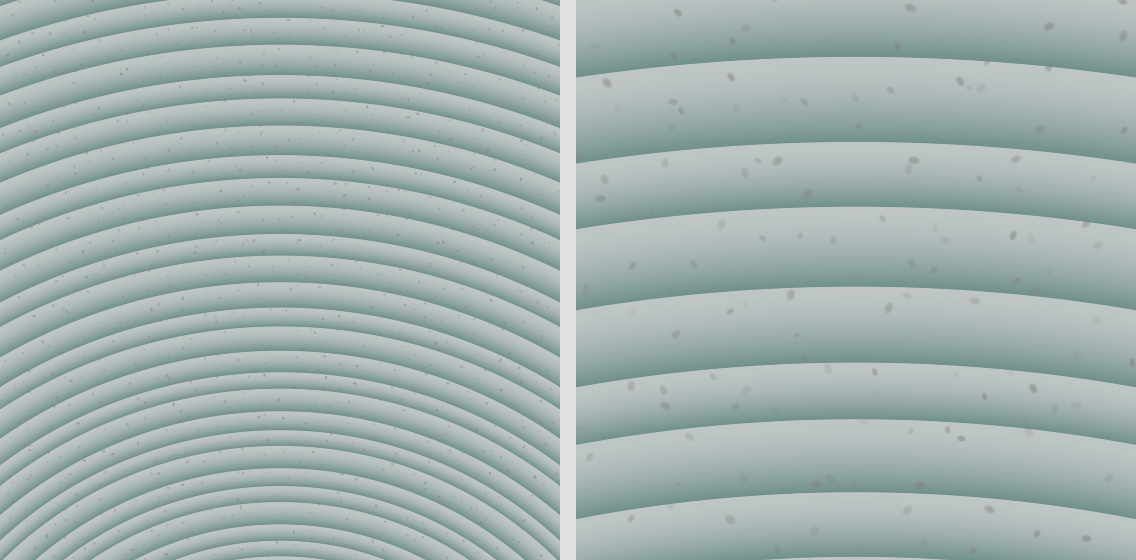
Left: the whole. Right: its middle third, enlarged.
Give the GLSL for this pattern, as a WebGL 1 fragment shader.

```glsl
precision highp float;

// Overlapping concentric bands arching up from a centre below the canvas.
// Each band is painted over the larger one, fading from pale grey at its
// crest to teal shadow at its foot; faint tilted specks are strewn on top.

uniform vec2 u_resolution;

float hash(vec2 p) {
    return fract(sin(dot(p, vec2(127.1, 311.7))) * 43758.5453);
}

// Outer radius of a band: spacing tightens inward, with an uneven rhythm.
float bandRadius(float i) {
    float steady = 1.4674 - 0.05143 * i + 0.000474 * i * i;
    return steady + 0.0052 * cos(0.42 * (i - 4.0)) - 0.0039 * cos(2.167 * (i - 2.0));
}

// Depth runs from 0 at the crest to 1 at the foot.
vec3 bandShade(float depth) {
    return vec3(0.75, 0.775, 0.775) - vec3(0.31, 0.21, 0.23) * pow(clamp(depth, 0.0, 1.0), 1.7);
}

// One randomly tilted oval speck of random strength per grid cell.
float specks(vec2 p, float seed) {
    vec2 cell = floor(p);
    vec2 key = cell + seed;
    vec2 centre = 0.12 + 0.76 * vec2(hash(key), hash(key + 17.3));
    vec2 d = p - cell - centre;
    float angle = 6.2832 * hash(key + 41.9);
    float c = cos(angle);
    float s = sin(angle);
    d = vec2(c * d.x + s * d.y, c * d.y - s * d.x);
    float size = mix(0.055, 0.095, hash(key + 63.1));
    float dist = length(d * vec2(1.0, 1.45)) / size;
    return (1.0 - smoothstep(0.45, 1.25, dist)) * mix(0.08, 0.5, hash(key + 88.7));
}

void main() {
    float scale = min(u_resolution.x, u_resolution.y);
    vec2 uv = (gl_FragCoord.xy - 0.5 * u_resolution) / scale + 0.5;
    float pixel = 1.0 / scale;
    float r = length(uv - vec2(0.5, -0.5));

    // Paint bands from the outermost inward.
    vec3 color = bandShade(0.5);
    for (int n = -3; n <= 25; n++) {
        float i = float(n);
        float outer = bandRadius(i);
        float depth = (outer - r) / (outer - bandRadius(i + 1.0));
        float cover = smoothstep(-0.6 * pixel, 0.6 * pixel, outer - r);
        color = mix(color, bandShade(depth), cover);
    }

    // Two offset layers make the specks gather unevenly.
    float speck = max(specks(uv * 24.0, 3.0), specks(uv * 24.0 + vec2(0.37, 0.61), 51.0));
    color = mix(color, vec3(0.5, 0.49, 0.49), speck);

    gl_FragColor = vec4(color, 1.0);
}
```
